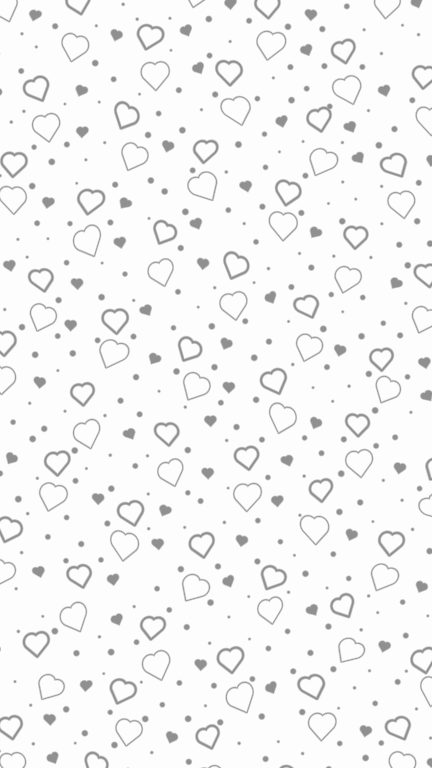
Give the GLSL for this pattern, as a WebGL 1 fragment shader.

```glsl
precision highp float;
uniform vec2 u_resolution;

// Lengths are in canvas widths
#define COLUMNS 11.25
#define LARGE_SIZE 0.054
#define MEDIUM_SIZE 0.045
#define SMALL_SIZE 0.0225
#define THIN_LINE 0.0031
#define THICK_LINE 0.0062
#define DOT_RADIUS 0.0068
#define SPECK_RADIUS 0.0033
#define EDGE_SOFTNESS 0.0026
#define MAX_TILT 0.55
#define INK vec3(0.565)
#define PAPER vec3(0.993)

vec3 hash3(vec2 p) {
  vec3 q = fract(p.xyx * vec3(0.1031, 0.1030, 0.0973) + 0.317);
  q += dot(q, q.yxz + 33.33);
  return fract((q.xxy + q.yzz) * q.zyx);
}

// Gentle sway of the lattice, so that rows and columns do not show
vec2 sway(vec2 p) {
  return p + 0.22 * vec2(sin(p.y * 0.83 + 1.0), sin(p.x * 0.77 + p.y * 0.2));
}

// Signed distance to a unit heart centred on the origin
float heart(vec2 p) {
  p = vec2(abs(p.x), p.y + 0.55);
  if (p.x + p.y > 1.0) return length(p - vec2(0.25, 0.75)) - 0.35355;
  vec2 toNotch = p - vec2(0.0, 1.0);
  vec2 toSide = p - 0.5 * max(p.x + p.y, 0.0);
  float d = sqrt(min(dot(toNotch, toNotch), dot(toSide, toSide)));
  return d * sign(p.x - p.y);
}

// Tilted, slightly skewed heart of a given size
float drawnHeart(vec2 p, float size, float width, vec3 rnd) {
  float angle = (rnd.x * 2.0 - 1.0) * MAX_TILT;
  float c = cos(angle), s = sin(angle);
  p = mat2(c, s, -s, c) * p / size;
  p.x = (p.x + (rnd.y - 0.5) * 0.3 * p.y) / width;
  return (heart(p) - 0.03) * size;
}

float dotShape(vec2 p, float pick, float variation) {
  float radius = pick < 0.5 ? DOT_RADIUS : SPECK_RADIUS;
  return length(p) - radius * mix(0.85, 1.1, variation);
}

// Five kinds of cell, spread by knight moves so that equals never touch
float cellShape(vec2 p, float kind, vec3 rnd) {
  float scale = mix(0.93, 1.07, rnd.z);
  if (kind < 0.5)
    return abs(drawnHeart(p, LARGE_SIZE * scale, 0.92, rnd)) - 0.5 * THIN_LINE;
  if (kind > 1.5 && kind < 2.5)
    return abs(drawnHeart(p, MEDIUM_SIZE * scale, 0.97, rnd)) - 0.5 * THICK_LINE;
  if (kind < 1.5 || (kind < 3.5 && rnd.z < 0.3))
    return drawnHeart(p, SMALL_SIZE, 1.0, rnd);
  return dotShape(p, rnd.x, rnd.y);
}

void main() {
  vec2 grid = gl_FragCoord.xy / u_resolution.x * COLUMNS + vec2(0.3, 0.6);
  vec2 base = floor(grid);
  float nearest = 1.0;

  for (int j = -1; j <= 1; j++) {
    for (int i = -1; i <= 1; i++) {
      vec2 id = base + vec2(float(i), float(j));
      float kind = mod(id.x + 2.0 * id.y, 5.0);
      vec3 place = hash3(id + 7.0);
      vec3 look = hash3(id + 61.0);

      // Main figure in the cell
      bool outlined = kind < 0.5 || (kind > 1.5 && kind < 2.5);
      float jitter = outlined ? 0.2 : 0.36;
      vec2 center = sway(id + 0.5) + (place.xy - 0.5) * jitter;
      nearest = min(nearest, cellShape((grid - center) / COLUMNS, kind, look));

      // Dot or speck at the cell corner
      vec3 corner = hash3(id + 127.0);
      center = sway(id) + (corner.xy - 0.5) * 0.2;
      if (corner.z < 0.9)
        nearest = min(nearest, dotShape((grid - center) / COLUMNS, corner.z, place.z));
    }
  }

  float soft = max(EDGE_SOFTNESS, 0.7 / u_resolution.x);
  float ink = 1.0 - smoothstep(-soft, soft, nearest);
  gl_FragColor = vec4(mix(PAPER, INK, ink), 1.0);
}
```
